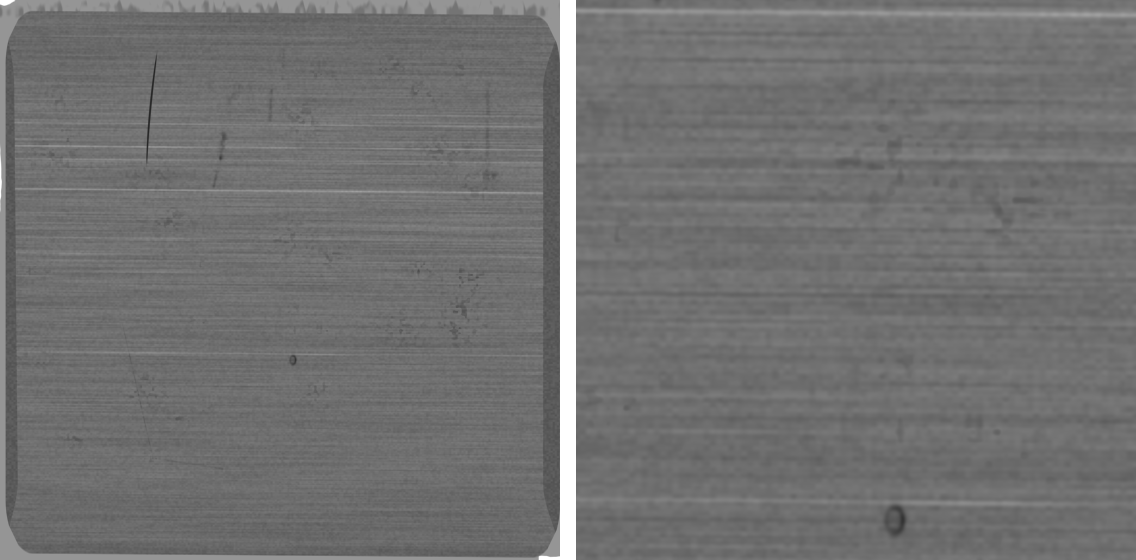
Left, the full canvas; right, a detail of the centre.
Reproduce this texture procedurally as a three.js fragment shader.

```glsl
// Brushed grey metal plate with chamfered corners, dark side bevels, fine streaks and worn marks.
varying vec2 vUv;

const float SOFT = 0.0014;
const float TILT = 0.008;
const vec3 BACKDROP = vec3(0.585);
const vec3 BEVEL = vec3(0.350);
const vec3 SCRATCH = vec3(0.12);

float hash(vec2 p) {
  vec3 q = fract(p.xyx * 0.1031);
  q += dot(q, q.yzx + 33.33);
  return fract((q.x + q.y) * q.z);
}

float noise(vec2 p) {
  vec2 i = floor(p), f = fract(p);
  f = f * f * (3.0 - 2.0 * f);
  return mix(mix(hash(i), hash(i + vec2(1.0, 0.0)), f.x),
             mix(hash(i + vec2(0.0, 1.0)), hash(i + 1.0), f.x), f.y);
}

float inside(float d) { return smoothstep(-SOFT, SOFT, d); }

float bell(float d, float width) { return exp(-d * d / (width * width)); }

// Soft stroke between two points
float stroke(vec2 p, vec2 a, vec2 b, float width) {
  vec2 ab = b - a;
  float t = clamp(dot(p - a, ab) / dot(ab, ab), 0.0, 1.0);
  return bell(length(p - a - ab * t), width);
}

// Bright line whose strength drifts along its length
float brightLine(vec2 p, float height, float strength) {
  return strength * bell(p.y - height, 0.0018) * mix(0.4, 1.0, noise(vec2(p.x * 14.0, height * 301.0)));
}

// Distance inside each edge of the plate
vec2 edgeInset(vec2 p) { return vec2(0.495, 0.4845) - abs(p - vec2(0.505, 0.4965)); }

float plateDistance(vec2 inset) {
  float chamfer = (inset.x / 0.030 + inset.y / 0.062 - 1.0) * 0.028;
  float corner = 0.055 * (1.0 - length(max(1.0 - inset / vec2(0.050, 0.095), 0.0)));
  return min(min(inset.x, inset.y), min(corner, chamfer));
}

// Broad tone from the bottom of the plate to the top
float plateTone(float v) {
  float tone = mix(0.385, 0.418, smoothstep(0.015, 0.04, v));
  tone += 0.016 * smoothstep(0.09, 0.15, v);
  tone += 0.012 * smoothstep(0.40, 0.62, v);
  tone -= 0.030 * smoothstep(0.82, 0.90, v);
  return tone - 0.012 * smoothstep(0.955, 0.98, v);
}

// Fine brushed streaks, strongest above the middle
float brushing(vec2 p) {
  float fine = noise(vec2(p.x * 7.0, p.y * 380.0)) - 0.5;
  float medium = noise(vec2(p.x * 4.0, p.y * 230.0 + 40.0)) - 0.5;
  float light = (fine * 0.056 + medium * 0.034) * mix(0.75, 1.15, bell(p.y - 0.62, 0.28));
  for (int i = 0; i < 64; i++) {
    float k = float(i);
    float height = (k + hash(vec2(k, 7.0))) / 64.0;
    float strength = pow(hash(vec2(k, 19.0)), 2.0) * mix(0.030, 0.070, bell(height - 0.65, 0.18));
    light += brightLine(p, height, strength);
  }
  light += brightLine(p, 0.663, 0.18) + brightLine(p, 0.740, 0.15);
  light += brightLine(p, 0.717, 0.09) + brightLine(p, 0.781, 0.09);
  light += brightLine(p, 0.577, 0.07) + brightLine(p, 0.372, 0.09);
  return light;
}

// Dark mottled patches and rubbed strokes
float wear(vec2 p) {
  float patches = 0.0;
  for (int i = 0; i < 36; i++) {
    float k = float(i);
    vec2 centre = vec2(hash(vec2(k, 37.0)), hash(vec2(k, 59.0))) * vec2(0.88, 0.72) + vec2(0.05, 0.16);
    vec2 size = mix(vec2(0.008), vec2(0.040, 0.026), hash(vec2(k, 71.0)));
    patches += 0.6 * bell(length((p - centre) / size), 1.0);
  }
  float mottle = noise(p * vec2(190.0, 210.0)) * 0.6 + noise(p * vec2(85.0, 95.0) + 17.0) * 0.4;
  float specks = smoothstep(0.50, 0.80, mottle);
  float rub = stroke(p, vec2(0.400, 0.762), vec2(0.394, 0.718), 0.0055);
  rub += 0.8 * stroke(p, vec2(0.394, 0.718), vec2(0.382, 0.668), 0.0028);
  rub += 0.6 * stroke(p, vec2(0.424, 0.845), vec2(0.408, 0.822), 0.007);
  rub += 0.7 * stroke(p, vec2(0.485, 0.845), vec2(0.482, 0.785), 0.003);
  rub += 0.4 * stroke(p, vec2(0.507, 0.912), vec2(0.505, 0.860), 0.0025);
  rub += 0.5 * stroke(p, vec2(0.871, 0.855), vec2(0.870, 0.700), 0.004);
  rub += 0.8 * stroke(p, vec2(0.868, 0.686), vec2(0.882, 0.684), 0.010);
  rub *= smoothstep(0.10, 0.70, noise(p * vec2(170.0, 110.0)));
  float hairline = stroke(p, vec2(0.219, 0.42), vec2(0.273, 0.182), 0.0013);
  hairline += stroke(p, vec2(0.273, 0.182), vec2(0.397, 0.163), 0.0020);
  hairline *= noise(p * 90.0);
  return 0.10 * min(patches, 1.0) * specks + 0.016 * specks + 0.11 * rub + 0.065 * hairline;
}

// Long curved gouge, tapered at both ends
float gouge(vec2 p) {
  float t = clamp((p.y - 0.698) / 0.216, 0.0, 1.0);
  float width = 0.0017 * sqrt(4.0 * t * (1.0 - t));
  float path = 0.262 + 0.0195 * pow(t, 1.6);
  return inside(width - abs(p.x - path)) * smoothstep(0.0, 0.10, t) * smoothstep(0.0, 0.12, 1.0 - t);
}

// Backdrop with bristly smears above the plate and pale gaps at its rim
vec3 backdrop(vec2 p) {
  float reach = 0.980 + 0.020 * noise(vec2(p.x * 150.0, 3.0));
  float bristle = noise(vec2(p.x * 130.0, p.y * 45.0));
  float smear = smoothstep(0.3, 0.8, bristle) * (1.0 - smoothstep(reach - 0.006, reach + 0.006, p.y));
  smear *= smoothstep(0.965, 0.975, p.y);
  float ragged = 0.003 * noise(p * 120.0);
  float gap = inside(0.008 + ragged - length((p - vec2(0.0, 1.0)) * vec2(0.4, 1.0)));
  gap += inside(0.005 * bell(p.y - 0.68, 0.06) - 0.003 + ragged * 0.5 - p.x);
  gap += inside(p.x - 0.962) * inside(0.005 + ragged - p.y);
  return mix(BACKDROP - 0.13 * smear, vec3(1.0), min(gap, 1.0));
}

void main() {
  vec2 p = vUv;
  vec2 tilted = vec2(p.x, p.y + TILT * p.x);
  vec2 inset = edgeInset(tilted);
  float grain = noise(p * vec2(270.0, 310.0)) - 0.5;

  vec3 metal = vec3(plateTone(tilted.y) + brushing(tilted) + 0.040 * grain - wear(p));
  metal = mix(metal, SCRATCH, 0.9 * gouge(p));

  // Small oval pit, darkest along its right rim
  vec2 pit = (p - vec2(0.523, 0.357)) / vec2(0.0062, 0.0090);
  float shade = 0.08 * bell(length(pit), 0.8);
  metal -= shade + 0.17 * bell(length(pit) - 0.8, 0.3) * mix(0.45, 1.0, smoothstep(-0.5, 0.8, pit.x));

  // Side bevels narrow toward the corners
  float bevelWidth = p.x < 0.5 ? 0.014 + 0.009 * (1.0 - p.y) : 0.030;
  bevelWidth *= smoothstep(0.0, 0.13, inset.y);
  metal = mix(metal, BEVEL + 0.06 * grain, inside(bevelWidth - inset.x));

  vec3 colour = mix(backdrop(p), metal, inside(plateDistance(inset)));
  gl_FragColor = vec4(clamp(colour, 0.0, 1.0), 1.0);
}
```
